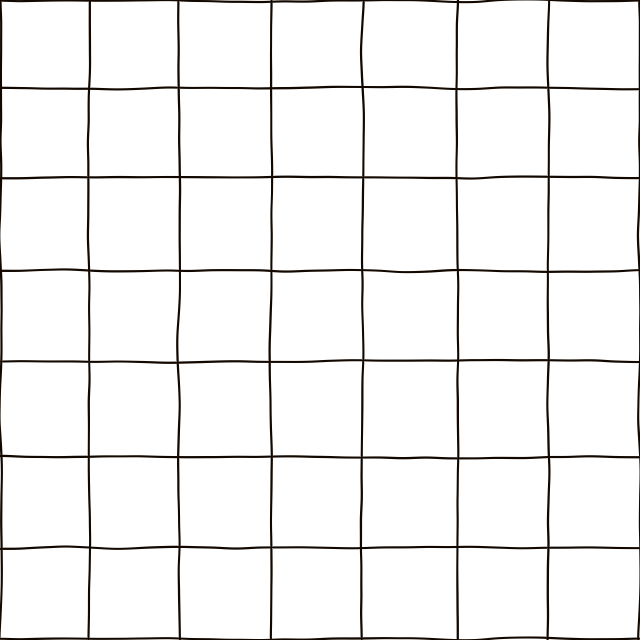
A WebGL 2 fragment shader for this pattern:

```glsl
#version 300 es
precision highp float;
// Hand-drawn grid of thin, slightly wavering dark lines on white, seven cells each way.

uniform vec2 u_resolution;
out vec4 fragColor;

// Integer hash to [-1, 1]
float hash(int n, int seed) {
    uint h = uint(n) * 747796405u + uint(seed) * 2891336453u;
    h = ((h >> ((h >> 28u) + 4u)) ^ h) * 277803737u;
    h = (h >> 22u) ^ h;
    return float(h & 65535u) / 32767.5 - 1.0;
}

// Smooth one-dimensional value noise
float noise(float t, int seed) {
    int cell = int(floor(t));
    return mix(hash(cell, seed), hash(cell + 1, seed), smoothstep(0.0, 1.0, fract(t)));
}

// Slow drift of the pen plus a faint tremor
float wobble(float along, int seed) {
    return 0.0021 * noise(along * 11.0, seed) + 0.0006 * noise(along * 27.0, seed + 50);
}

// Ink coverage of a stroke, one pixel of edge smoothing
float stroke(float offset, float halfWidth, float pixel) {
    return clamp((halfWidth - abs(offset)) / pixel + 0.5, 0.0, 1.0);
}

void main() {
    vec2 uv = gl_FragCoord.xy / u_resolution;
    vec2 pixel = 1.0 / u_resolution;

    // Uneven line spacing: columns from the left, rows from the bottom
    float columns[8] = float[](0.001, 0.139, 0.279, 0.423, 0.566, 0.715, 0.857, 0.999);
    float rows[8] = float[](0.002, 0.144, 0.286, 0.435, 0.577, 0.723, 0.862, 0.999);

    float ink = 0.0;
    for (int i = 0; i < 8; i++) {
        // Opposite borders share a seed so that the tile joins up
        int seed = i % 7 + 1;
        float x = columns[i] + wobble(uv.y, seed);
        float y = rows[i] + wobble(uv.x, seed + 20);
        float widthX = 0.0017 + 0.00012 * noise(uv.y * 16.0, seed + 100);
        float widthY = 0.0017 + 0.00012 * noise(uv.x * 16.0, seed + 120);
        ink = max(ink, stroke(uv.x - x, widthX, pixel.x));
        ink = max(ink, stroke(uv.y - y, widthY, pixel.y));
    }

    vec3 paper = vec3(1.0);
    vec3 darkBrown = vec3(0.07, 0.03, 0.0);
    fragColor = vec4(mix(paper, darkBrown, ink), 1.0);
}
```
